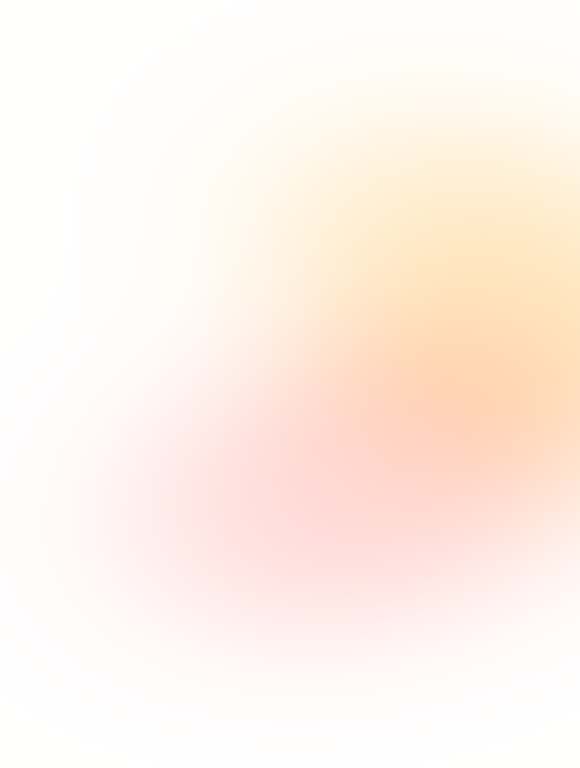
Give the GLSL for this background, as a Shadertoy shader.

```glsl
// Soft amber and rose glows blending on a near-white ground.

// Tilted elliptical glow: 1 at the centre, one half where d = 1
float glow(vec2 p, vec2 center, vec2 radii, float tilt) {
    float c = cos(tilt), s = sin(tilt);
    vec2 q = p - center;
    float d = length(vec2(c * q.x + s * q.y, c * q.y - s * q.x) / radii);
    return exp2(-pow(d, 2.6));
}

void mainImage(out vec4 fragColor, in vec2 fragCoord) {
    // Canvas height is one unit
    vec2 p = fragCoord / iResolution.y;

    float amber = glow(p, vec2(0.664, 0.605), vec2(0.286, 0.195), -0.35);
    float rose = glow(p, vec2(0.475, 0.371), vec2(0.273, 0.173), 0.2);

    // Each glow absorbs some green and blue from the ground
    vec3 color = vec3(1.0, 0.999, 0.997);
    color -= amber * vec3(0.0, 0.086, 0.235);
    color -= rose * vec3(0.0, 0.141, 0.149);

    fragColor = vec4(color, 1.0);
}
```
